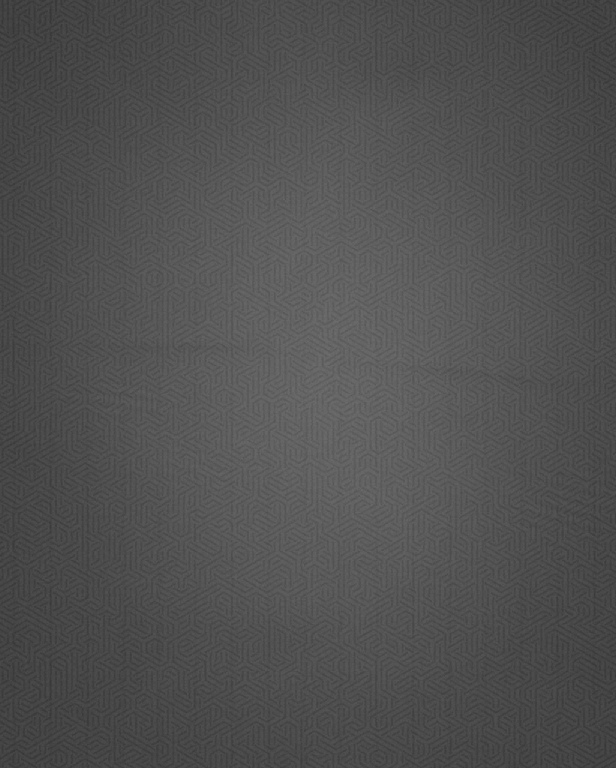
This background is drawn by a Shadertoy shader. Its source:

```glsl
// Dim grey paper backdrop: a soft off-centre glow with cloudy stains,
// a sagging fold with faint ripples, and an embossed hexagonal weave.
// Stains are layered sines; the weave turns stripes in hashed hex cells.

#define EDGE_GREY 0.242
#define GLOW_GAIN 0.152
#define GLOW_CENTER vec2(0.53, 0.53)
#define GLOW_SIZE vec2(0.43, 0.46)
#define STAIN_GAIN 0.009
#define FOLD_GAIN 0.022
#define RIPPLE_GAIN 0.010
#define WEAVE_CELLS 72.0
#define WEAVE_GAIN 0.036
#define THREAD_COUNT 17.0
#define GRAIN_GAIN 0.028

float hash(vec2 p) {
    p = fract(p * vec2(0.1031, 0.1137));
    p += dot(p, p.yx + 33.33);
    return fract((p.x + p.y) * p.x * 43.7);
}

// Soft elliptical spot, 1 at its centre
float spot(vec2 uv, vec2 center, vec2 size) {
    vec2 d = (uv - center) / size;
    return exp(-dot(d, d));
}

// Warped layered sines, about -1 to 1
float clouds(vec2 p) {
    float sum = 0.0, gain = 0.5;
    for (int i = 0; i < 5; i++) {
        p += 0.6 * sin(p.yx * 1.3 + vec2(1.7, 4.1));
        sum += gain * sin(p.x + 0.8) * sin(p.y + 2.3);
        p = mat2(1.5, 1.1, -1.1, 1.5) * p;
        gain *= 0.62;
    }
    return sum;
}

// Dark grooves: stripes along one of three directions in each hex cell
float weave(vec2 p, float pixel) {
    const vec2 period = vec2(1.0, 1.7320508);
    vec2 a = mod(p, period) - 0.5 * period;
    vec2 b = mod(p - 0.5 * period, period) - 0.5 * period;
    vec2 local = dot(a, a) < dot(b, b) ? a : b;
    vec2 id = floor((p - local) * 2.0 + 0.5);
    float angle = floor(hash(id + 7.0) * 3.0) * 1.0471976;
    float across = dot(local, vec2(cos(angle), sin(angle)));
    float gap = abs(fract(across * 2.0) - 0.5) * 0.5;
    return 1.0 - smoothstep(0.0, 0.08 + pixel, gap);
}

// Fine bands sloping down to the right, kept inside a spot
float ripples(vec2 uv, vec2 center, vec2 size) {
    float phase = (uv.y + 0.16 * uv.x) * 400.0 + 1.5 * sin(uv.x * 21.0);
    return sin(phase) * spot(uv, center, size);
}

void mainImage(out vec4 fragColor, in vec2 fragCoord) {
    vec2 uv = fragCoord / iResolution.xy;
    vec2 p = fragCoord / iResolution.y;

    // Broad light and stains
    float grey = EDGE_GREY + GLOW_GAIN * spot(uv, GLOW_CENTER, GLOW_SIZE);
    grey += STAIN_GAIN * clouds(p * 9.0);
    grey += 0.008 * spot(uv, vec2(0.60, 0.16), vec2(0.09, 0.04));
    grey -= 0.012 * spot(uv, vec2(0.45, 0.17), vec2(0.16, 0.03));
    grey -= 0.010 * spot(uv, vec2(0.63, 0.91), vec2(0.10, 0.03));

    // Fold across the sheet, sharper above than below
    float foldY = 0.550 - 0.048 * smoothstep(0.25, 1.0, uv.x)
                + 0.002 * sin(uv.x * 19.0);
    float offset = uv.y - foldY;
    float fold = exp(-abs(offset) / (offset > 0.0 ? 0.004 : 0.010));
    grey -= FOLD_GAIN * fold * (0.55 + 0.35 * sin(uv.x * 14.0 + 3.5));

    // Ripples on both sides and below the glow
    grey += RIPPLE_GAIN * ripples(uv, vec2(0.19, 0.48), vec2(0.09, 0.025));
    grey += RIPPLE_GAIN * ripples(uv, vec2(0.93, 0.34), vec2(0.10, 0.045));
    grey += 0.5 * RIPPLE_GAIN * ripples(uv, vec2(0.36, 0.39), vec2(0.11, 0.04));

    // Weave, vertical threads and grain
    float pixel = WEAVE_CELLS / iResolution.y;
    grey -= WEAVE_GAIN * (weave(p * WEAVE_CELLS, pixel) - 0.36);
    float thread = abs(fract(uv.x * THREAD_COUNT + 0.1) - 0.5);
    grey -= 0.009 * (1.0 - smoothstep(0.0, 0.07, thread));
    grey += GRAIN_GAIN * (hash(floor(p * 512.0)) - 0.5);

    fragColor = vec4(vec3(grey), 1.0);
}
```
